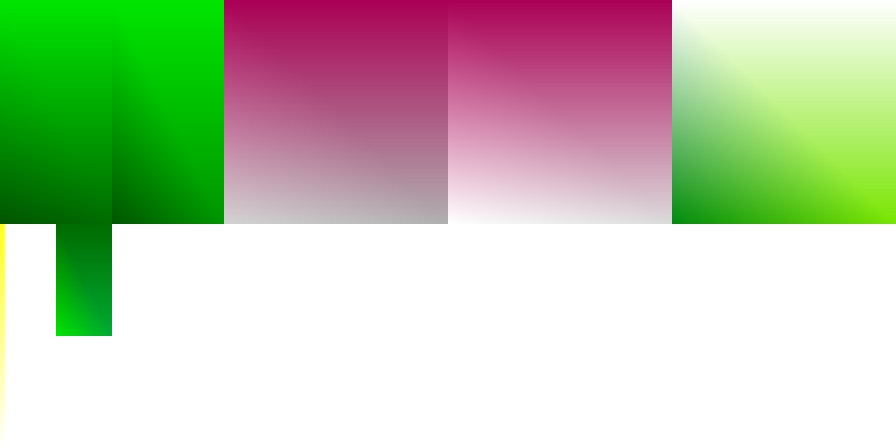
A WebGL 2 fragment shader for this background:

```glsl
#version 300 es
precision highp float;

uniform vec2 u_resolution;
out vec4 outColor;

#define PANEL 0.5
#define STRIP_WIDTH 0.0104
#define PAPER vec3(1.0)
#define LEAF vec3(0.0, 0.9, 0.0)
#define FOREST vec3(0.0, 0.33, 0.0)
#define STEM vec3(0.0, 0.42, 0.0)
#define BERRY vec3(0.667, 0.0, 0.333)
#define LIME vec3(0.47, 0.9, 0.0)
#define YELLOW vec3(1.0, 1.0, 0.13)

// Share of the pixel covered by an axis-aligned box
float boxCoverage(vec2 p, vec2 corner, vec2 size, float pixel) {
    vec2 inside = min(p - corner, corner + size - p);
    vec2 cover = clamp(inside / pixel + 0.5, 0.0, 1.0);
    return cover.x * cover.y;
}

// Two triangles with a crease from upper left to lower right
vec3 creasedGradient(vec2 uv, vec3 top, vec3 lowLeft, vec3 lowRight) {
    float down = 1.0 - uv.y;
    return mix(top, lowLeft, down) + min(uv.x, down) * (lowRight - lowLeft);
}

// Lay one shaded box over the colour below it
vec3 paintBox(vec3 base, vec2 p, vec2 corner, vec2 size, float pixel,
              vec3 top, vec3 lowLeft, vec3 lowRight) {
    vec2 uv = clamp((p - corner) / size, 0.0, 1.0);
    vec3 shade = creasedGradient(uv, top, lowLeft, lowRight);
    return mix(base, shade, boxCoverage(p, corner, size, pixel));
}

void main() {
    // Canvas height is one unit, width is scaled to two
    vec2 p = gl_FragCoord.xy / u_resolution * vec2(2.0, 1.0);
    float pixel = 1.0 / u_resolution.y;
    vec3 color = PAPER;

    // Pair of narrow green panels
    for (int i = 0; i < 2; i++) {
        float k = float(i);
        vec3 lowRight = mix(STEM, vec3(0.0, 0.58, 0.0), k);
        color = paintBox(color, p, vec2(0.5 * PANEL * k, PANEL),
                         vec2(0.5 * PANEL, PANEL), pixel, LEAF, FOREST, lowRight);
    }

    // Pair of berry panels, the second one lighter
    for (int i = 0; i < 2; i++) {
        float k = float(i);
        color = paintBox(color, p, vec2(PANEL * (1.0 + k), PANEL), vec2(PANEL), pixel,
                         BERRY, vec3(0.83 + 0.17 * k), vec3(0.69 + 0.17 * k));
    }

    // White to lime panel
    color = paintBox(color, p, vec2(3.0 * PANEL, PANEL), vec2(PANEL), pixel,
                     PAPER, vec3(0.0, 0.54, 0.05), LIME);

    // Hanging stem
    color = paintBox(color, p, vec2(0.25 * PANEL, 0.5 * PANEL),
                     vec2(0.25 * PANEL, 0.5 * PANEL), pixel,
                     STEM, LEAF, vec3(0.0, 0.67, 0.2));

    // Thin yellow strip fading downwards
    color = paintBox(color, p, vec2(0.0), vec2(STRIP_WIDTH, PANEL), pixel,
                     YELLOW, PAPER, PAPER);

    outColor = vec4(color, 1.0);
}
```
